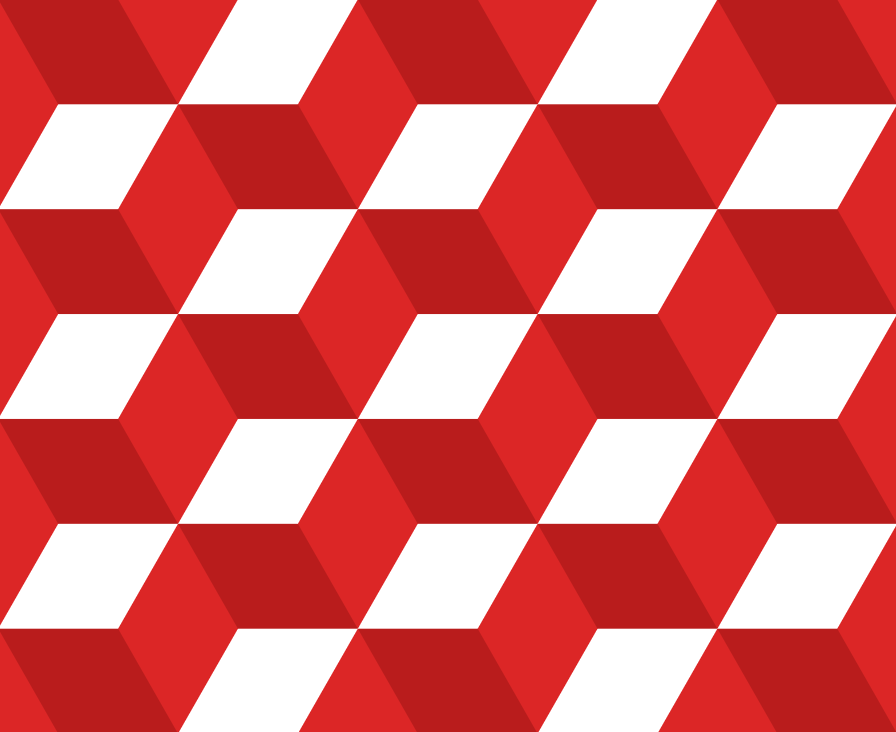
Give the GLSL for this pattern, as a Shadertoy shader.

```glsl
// Tumbling blocks: rows of dark and white rhombi leaning opposite ways on red.
// Each row holds two slanted band sets; odd rows shift by half a period.
// Neighbouring rows are blended at their shared edge for smooth borders.

#define SIDE 0.16374                    // rhombus side, in canvas heights
#define ROW_HEIGHT 0.14328              // height of one row of rhombi
#define ORIGIN vec2(-0.0024, -0.0008)   // top left lattice corner
#define PERIOD 3.0                      // horizontal repeat, in sides
#define LEAN 0.5                        // sideways drift per row, in sides
#define RED vec3(0.863, 0.149, 0.149)
#define DARK_RED vec3(0.725, 0.110, 0.110)
#define WHITE vec3(1.0)

// Coverage of repeating bands one side wide, centred on the given position
float band(float x, float centre, float soft) {
    float offset = mod(x - centre + 0.5 * PERIOD, PERIOD) - 0.5 * PERIOD;
    return clamp(0.5 - (abs(offset) - 0.5) / soft, 0.0, 1.0);
}

// Colour of one row, continued a little past its upper and lower edges
vec3 rowColour(vec2 p, float row, float soft) {
    float x = p.x - 0.5 * PERIOD * mod(row, 2.0);
    float drift = LEAN * (p.y - row);
    vec3 colour = mix(RED, DARK_RED, band(x - drift, 0.5, soft));
    return mix(colour, WHITE, band(x + drift, 2.5, soft));
}

void mainImage(out vec4 fragColor, in vec2 fragCoord) {
    float pixel = 1.0 / iResolution.y;
    vec2 uv = fragCoord * pixel;
    uv.y = 1.0 - uv.y;

    // Lattice coordinates: x in sides, y in rows counted downward
    vec2 p = (uv - ORIGIN) / vec2(SIDE, ROW_HEIGHT);
    float soft = 1.15 * pixel / SIDE;

    // Blend the rows above and below the nearest horizontal edge
    float edge = floor(p.y + 0.5);
    float below = clamp(0.5 + (p.y - edge) * ROW_HEIGHT / pixel, 0.0, 1.0);
    vec3 colour = mix(rowColour(p, edge - 1.0, soft),
                      rowColour(p, edge, soft), below);
    fragColor = vec4(colour, 1.0);
}
```
